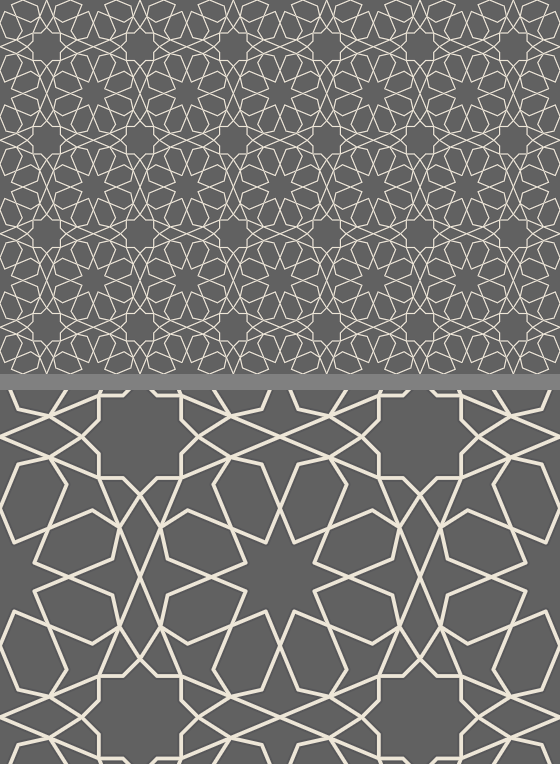
Top, the full canvas; bottom, a detail of the centre.
Reproduce this pattern procedurally as a WebGL 1 fragment shader.

```glsl
precision highp float;

uniform vec2 u_resolution;

#define REPEATS vec2(6.0, 4.0)
#define LINE_WIDTH 0.0135
#define RIM_WIDTH 0.007
#define HUB_RADIUS 0.245
#define SHOULDER 0.396
#define STAR_HALF 0.147
#define GROUND vec3(0.38, 0.38, 0.38)
#define RIM vec3(0.34, 0.34, 0.35)
#define STRAND vec3(0.93, 0.90, 0.845)

const float COS_AXIS = 0.92388;
const float SIN_AXIS = 0.38268;

float segment(vec2 p, vec2 a, vec2 b) {
  vec2 ab = b - a;
  float t = clamp(dot(p - a, ab) / dot(ab, ab), 0.0, 1.0);
  return length(p - a - ab * t);
}

// One hexagonal petal lying along the x axis.
float petal(vec2 p) {
  p.y = abs(p.y);
  vec2 tip = vec2(0.5 * COS_AXIS, 0.0);
  vec2 crossing = HUB_RADIUS * vec2(COS_AXIS, SIN_AXIS);
  vec2 shoulder = vec2(SHOULDER, crossing.y);
  vec2 root = vec2(0.5412 * HUB_RADIUS, 0.0);
  float d = segment(p, tip, shoulder);
  d = min(d, segment(p, shoulder, crossing));
  return min(d, segment(p, crossing, root));
}

// Distance to the strapwork of a cell with the rosette at its centre.
float strapwork(vec2 p) {
  // Fold the eight mirrored wedges into one.
  p = abs(p);
  if (p.y > p.x) p = p.yx;

  // Turn the petal axis at 22.5 degrees onto x.
  vec2 q = vec2(COS_AXIS * p.x + SIN_AXIS * p.y,
                COS_AXIS * p.y - SIN_AXIS * p.x);
  float d = petal(q);

  // Eight-pointed star at the cell corner.
  float inset = 0.5 - STAR_HALF;
  vec2 corner = vec2(inset);
  vec2 notch = vec2(0.5 - 0.4142 * STAR_HALF, inset);
  vec2 point = vec2(0.5, 0.5 - 1.4142 * STAR_HALF);
  d = min(d, segment(p, corner, notch));
  d = min(d, segment(p, notch, point));

  // Strands joining the stars to each other and to the petals.
  vec2 petalTip = 0.5 * COS_AXIS * vec2(COS_AXIS, SIN_AXIS);
  d = min(d, segment(p, vec2(0.5, 0.0), corner));
  return min(d, segment(p, point, petalTip));
}

float coverage(float d, float halfWidth, float pixel) {
  return clamp((halfWidth - d) / pixel + 0.5, 0.0, 1.0);
}

void main() {
  vec2 uv = gl_FragCoord.xy / u_resolution;
  vec2 cell = fract(uv * REPEATS + 0.5) - 0.5;
  float pixel = REPEATS.y / u_resolution.y;
  float d = strapwork(cell);

  // Faint dark rim under the pale strands.
  float halfWidth = 0.5 * LINE_WIDTH;
  vec3 color = mix(GROUND, RIM, coverage(d, halfWidth + RIM_WIDTH, pixel));
  color = mix(color, STRAND, coverage(d, halfWidth, pixel));
  gl_FragColor = vec4(color, 1.0);
}
```
